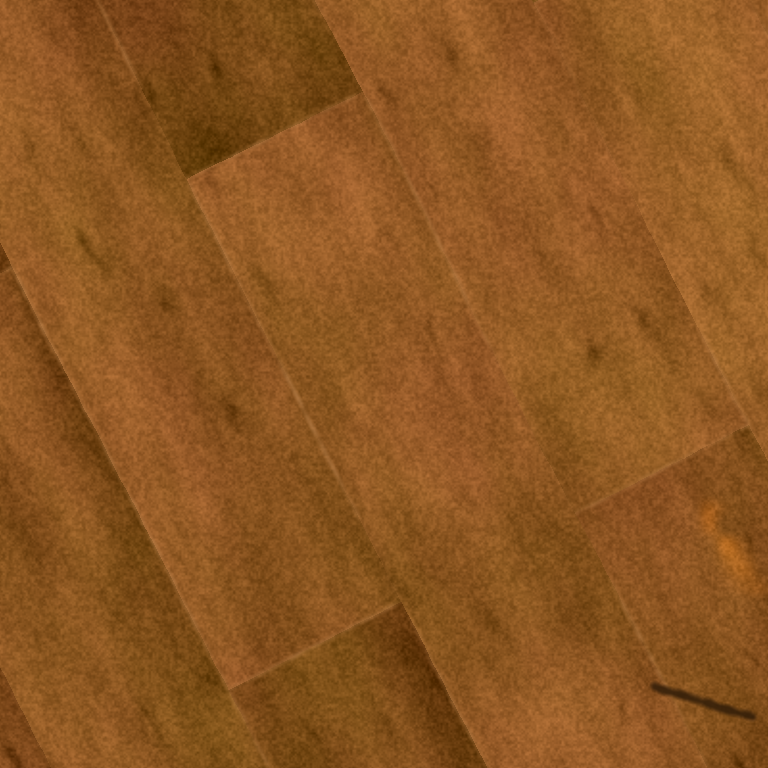
This texture is drawn by a Shadertoy shader. Its source:

```glsl
float hash(vec2 p) {
    vec3 q = fract(p.xyx * 0.1031);
    q += dot(q, q.yzx + 33.33);
    return fract((q.x + q.y) * q.z);
}

float noise(vec2 p) {
    vec2 i = floor(p), f = fract(p);
    f = f * f * (3.0 - 2.0 * f);
    return mix(mix(hash(i), hash(i + vec2(1, 0)), f.x),
               mix(hash(i + vec2(0, 1)), hash(i + vec2(1, 1)), f.x), f.y);
}

float fbm(vec2 p) {
    float sum = 0.0, amp = 0.5;
    for (int i = 0; i < 4; i++) {
        sum += amp * noise(p);
        p = p * 2.03 + 17.3;
        amp *= 0.5;
    }
    return sum;
}

// Soft dark flecks, at most one per cell, elongated along the grain
float flecks(vec2 p) {
    vec2 size = vec2(0.0844, 0.14);
    p += 0.016 * (vec2(noise(p * 45.0), noise(p * 45.0 + 9.0)) - 0.5);
    vec2 cell = floor(p / size);
    vec2 centre = 0.3 + 0.4 * vec2(hash(cell + 40.0), hash(cell + 71.0));
    vec2 d = (fract(p / size) - centre) * size;
    d.x += d.y * 0.3 * (hash(cell + 13.0) - 0.5);
    d /= vec2(mix(0.004, 0.014, hash(cell + 5.0)), 0.025);
    float strength = hash(cell + 90.0);
    return exp(-dot(d, d)) * strength * strength * (0.4 + 0.6 * noise(p * 60.0));
}

float segment(vec2 p, vec2 a, vec2 b) {
    vec2 ab = b - a;
    return length(p - a - ab * clamp(dot(p - a, ab) / dot(ab, ab), 0.0, 1.0));
}

void mainImage(out vec4 fragColor, in vec2 fragCoord) {
    vec2 p = fragCoord / iResolution.y;
    float px = 1.0 / iResolution.y;

    // Board space: x across the boards, y along them, downwards
    vec2 down = vec2(p.x, 1.0 - p.y);
    vec2 board = vec2(dot(down, vec2(0.891, -0.454)), dot(down, vec2(0.454, 0.891)));
    board += 0.006 * (noise(board * 2.5) - 0.5);
    board += 0.002 * (vec2(noise(board * 40.0), noise(board * 40.0 + 5.0)) - 0.5);

    // Rows of boards, every other row shifted by half a length
    float across = (board.x - 0.112) / 0.2533;
    float row = floor(across);
    float along = (board.y - 0.319 - 0.6185 * mod(row, 2.0)) / 1.237;
    float piece = floor(along);
    vec2 inside = vec2(across - row, along - piece);
    float darkBoard = mod(row + piece, 2.0);
    vec2 grain = board + vec2(row, piece) * vec2(3.7, 5.3);

    // Tone of each board, with blotches and shaded edges
    float tone = 0.6 + 0.08 * row - 0.3 * darkBoard;
    tone += 0.95 * (fbm(grain * vec2(13.0, 5.0)) - 0.47);
    tone += 0.55 * (fbm(grain * vec2(45.0, 12.0)) - 0.47);
    tone -= 0.35 * smoothstep(0.65, 1.0, inside.x) * noise(grain * vec2(4.0, 6.0));
    tone -= 0.35 * darkBoard * smoothstep(0.92, 1.0, inside.y) * (1.0 - 0.7 * inside.x);
    tone -= 0.85 * flecks(grain);

    // Fine speckle
    tone += 0.42 * (noise(p * 210.0) - 0.5) + 0.36 * (noise(p * 400.0 + 7.0) - 0.5);
    vec3 color = mix(vec3(0.43, 0.25, 0.065), vec3(0.66, 0.415, 0.19), clamp(tone, -0.6, 1.3));

    // Drift between reddish and olive
    color += (fbm(grain * vec2(7.0, 4.0) + 31.0) - 0.47) * vec3(0.05, -0.03, 0.05);

    // Pale seams, worn away in stretches: long sides, then board ends
    float side = min(inside.x, 1.0 - inside.x) * 0.2533;
    float end = min(inside.y, 1.0 - inside.y) * 1.237;
    float wear = smoothstep(0.35, 0.8, noise(board * vec2(4.0, 8.0) + 3.0));
    float seam = (1.0 - smoothstep(0.0, 0.0045 + px, side)) * (0.08 + 0.75 * wear);
    seam = max(seam, (1.0 - smoothstep(0.0, 0.0045 + px, end)) * 0.65);
    seam *= 0.25 + 0.95 * noise(p * 75.0);
    color = mix(color, vec3(0.70, 0.48, 0.27), 0.7 * seam);

    // Warm glint on the lower right board
    float glint = segment(down, vec2(0.925, 0.67), vec2(0.98, 0.77));
    glint = exp(-pow(glint / 0.02, 2.0)) * smoothstep(0.2, 0.9, noise(down * 38.0));
    color += glint * vec3(0.2, 0.1, 0.02);

    // Dark scratch with a soft, uneven rim
    float scratch = segment(down, vec2(0.853, 0.895), vec2(0.98, 0.934));
    scratch += 0.003 * (noise(p * 80.0) - 0.5);
    color = mix(color, vec3(0.19, 0.11, 0.03),
                0.85 * (1.0 - smoothstep(0.001, 0.008 + px, scratch)));

    fragColor = vec4(clamp(color, 0.0, 1.0), 1.0);
}
```
